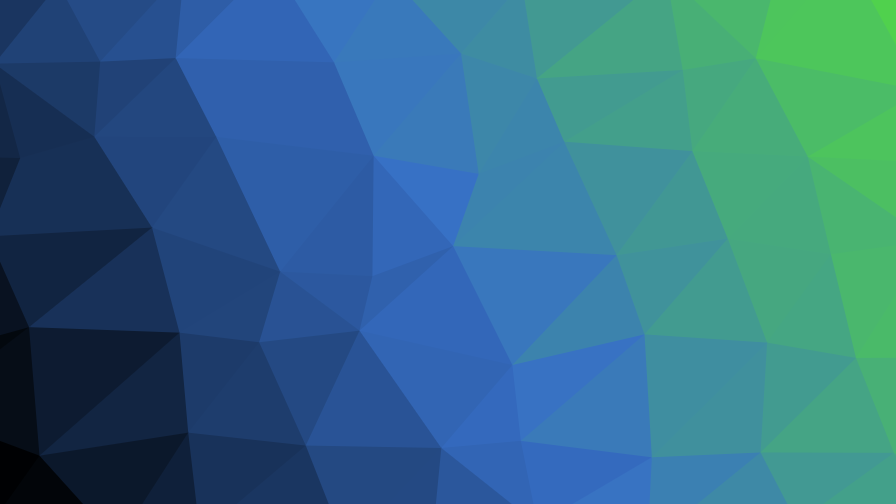
Give the GLSL for this background, as a WebGL 2 fragment shader.

```glsl
#version 300 es
precision highp float;

#define CELL vec2(0.2315, 0.1806)
#define ORIGIN vec2(0.035, 0.5)
#define SLANT 0.25
#define JITTER 0.27
#define TONE_JITTER 0.022
#define RAMP vec2(0.76, 0.25)
#define DARK vec3(0.0, 0.005, 0.01)
#define BLUE vec3(0.215, 0.435, 0.78)
#define GREEN vec3(0.315, 0.82, 0.30)

uniform vec2 u_resolution;
out vec4 fragColor;

// Integer hash of a grid cell, two values in 0..1
vec2 hash2(ivec2 cell) {
  uvec2 v = uvec2(cell + 64) * 1664525u + 1013904223u;
  v.x += v.y * 1664525u;
  v.y += v.x * 1664525u;
  v ^= v >> 16u;
  v.x += v.y * 1664525u;
  v.y += v.x * 1664525u;
  v ^= v >> 16u;
  return vec2(v >> 8u) / 16777216.0;
}

// Jittered corner of the slanted lattice, in canvas heights
vec2 latticePoint(ivec2 id) {
  vec2 q = (vec2(id) + JITTER * (2.0 * hash2(id) - 1.0)) * CELL;
  return ORIGIN + vec2(q.x - SLANT * q.y, q.y);
}

// Signed distance to the line a-b, positive on its right side
float edgeDistance(vec2 p, vec2 a, vec2 b) {
  vec2 e = normalize(b - a);
  return dot(p - a, vec2(e.y, -e.x));
}

float triangleDistance(vec2 p, vec2 a, vec2 b, vec2 c) {
  float winding = edgeDistance(c, a, b) > 0.0 ? -1.0 : 1.0;
  vec3 d = vec3(edgeDistance(p, a, b), edgeDistance(p, b, c), edgeDistance(p, c, a));
  d *= winding;
  return max(d.x, max(d.y, d.z));
}

// Dark to blue to green
vec3 palette(float t) {
  t = clamp(t, 0.0, 1.0) * 2.0;
  return t < 1.0 ? mix(DARK, BLUE, t) : mix(BLUE, GREEN, t - 1.0);
}

// Flat facet: colour weighted by its antialiased coverage
vec4 facet(vec2 p, vec2 a, vec2 b, vec2 c, float tone) {
  float cover = clamp(0.5 - triangleDistance(p, a, b, c) * u_resolution.y, 0.0, 1.0);
  vec2 centre = (a + b + c) / 3.0;
  centre.x *= u_resolution.y / u_resolution.x;
  float t = dot(centre, RAMP) + TONE_JITTER * (2.0 * tone - 1.0);
  return vec4(palette(t), 1.0) * cover;
}

void main() {
  vec2 p = gl_FragCoord.xy / u_resolution.y;
  vec2 q = p - ORIGIN;
  q.x += SLANT * q.y;
  ivec2 home = ivec2(floor(q / CELL));

  vec4 sum = vec4(0.0);
  for (int j = -1; j <= 1; j++) {
    for (int i = -1; i <= 1; i++) {
      ivec2 id = home + ivec2(i, j);
      vec2 a = latticePoint(id);
      vec2 b = latticePoint(id + ivec2(1, 0));
      vec2 c = latticePoint(id + ivec2(1, 1));
      vec2 d = latticePoint(id + ivec2(0, 1));
      vec2 tone = hash2(id + ivec2(97, 31));
      // Split each quad along its shorter diagonal
      if (distance(a, c) < distance(b, d)) {
        sum += facet(p, a, b, c, tone.x) + facet(p, a, c, d, tone.y);
      } else {
        sum += facet(p, a, b, d, tone.x) + facet(p, b, c, d, tone.y);
      }
    }
  }
  fragColor = vec4(sum.rgb / max(sum.a, 0.0001), 1.0);
}
```
